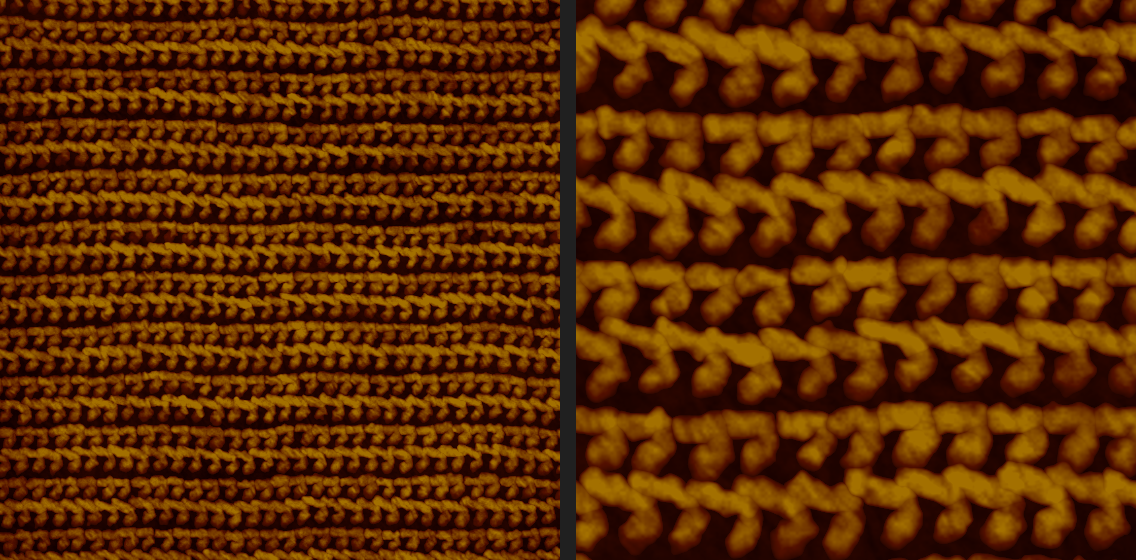
Left: the whole. Right: its middle third, enlarged.
Reproduce this texture procedurally as a Shadertoy shader.

```glsl
// Draws amber wool knitting: ridged rows alternating with rows of small hooked stitches.

#define COLUMNS 32.0
#define ROWS 22.0
#define ROW_PHASE 1.68
#define JITTER 0.16
#define WOBBLE 0.3
#define FIBRE 0.30
#define FUZZ 0.20
#define WEAR 0.45
#define SHADOW vec3(0.07, 0.0, 0.0)
#define WOOL vec3(0.32, 0.06, 0.0)
#define HIGHLIGHT vec3(0.64, 0.44, 0.0)

float hash(vec2 p) {
    return fract(sin(dot(p, vec2(127.1, 311.7))) * 43758.5453);
}

float noise(vec2 p) {
    vec2 i = floor(p), f = fract(p);
    f = f * f * (3.0 - 2.0 * f);
    return mix(mix(hash(i), hash(i + vec2(1, 0)), f.x),
               mix(hash(i + vec2(0, 1)), hash(i + vec2(1, 1)), f.x), f.y);
}

// Rounded height of a strand running from a to b
float strand(vec2 p, vec2 a, vec2 b, float radius) {
    vec2 ab = b - a;
    float t = clamp(dot(p - a, ab) / dot(ab, ab), 0.0, 1.0);
    vec2 d = (p - a - ab * t) / radius;
    return max(0.0, 1.0 - dot(d, d));
}

// Rounded height of a slightly leaning knob
float knob(vec2 p, vec2 radii) {
    p.x -= 0.25 * p.y;
    p /= radii;
    return max(0.0, 1.0 - dot(p, p));
}

// Brightness of one stitch: an arch bending over to the right, with a knob below
float stitch(vec2 p, vec2 id) {
    float ridged = 1.0 - mod(id.y, 2.0);
    float size = 0.92 + 0.2 * hash(id + 3.7);
    float worn = smoothstep(0.74, 0.92, noise(vec2(id.x * 0.3, id.y * 7.3)));
    p += JITTER * (vec2(hash(id), hash(id + 19.3)) - 0.5);

    vec2 start = mix(vec2(-0.48, 0.34), vec2(-0.85, 0.66), ridged);
    vec2 bend = mix(vec2(0.12, 0.36), vec2(0.08, 0.36), ridged);
    float arch = strand(p, start, bend, 0.29 * size);
    float leg = strand(p, bend, vec2(0.2, -0.12), 0.25 * size);
    float bulb = knob(p - vec2(0.0, -0.24), vec2(0.36, 0.40) * size);

    float tone = max(sqrt(arch) * (0.92 + 0.1 * ridged), sqrt(leg) * 0.8);
    tone = max(tone, sqrt(bulb) * (0.95 - WEAR * worn));
    tone *= mix(0.6, 1.0, smoothstep(-0.65, -0.1, p.y));
    return tone * (0.9 + 0.2 * hash(id + 8.1));
}

void mainImage(out vec4 fragColor, in vec2 fragCoord) {
    vec2 uv = fragCoord / iResolution.xy;
    float rowHeight = COLUMNS / ROWS;

    // Stitch grid, loosened by slow waves and woolly outlines
    vec2 grid = vec2(uv.x * COLUMNS, (1.0 - uv.y) * ROWS - ROW_PHASE);
    vec2 fuzzy = uv * COLUMNS;
    grid.y += WOBBLE * (noise(uv * vec2(7.0, 5.0)) - 0.5);
    grid += 0.13 * (vec2(noise(fuzzy * 4.0), noise(fuzzy * 4.0 + 31.0)) - 0.5);

    // Highest of the neighbouring stitches
    float tone = 0.0;
    for (int j = -1; j <= 1; j++) {
        float row = floor(grid.y) + float(j);
        float x = grid.x - hash(vec2(row, 5.0));
        for (int i = -1; i <= 1; i++) {
            float column = floor(x) + float(i);
            vec2 p = vec2(x - column - 0.5, (row + 0.5 - grid.y) * rowHeight);
            tone = max(tone, stitch(p, vec2(column, row)));
        }
    }

    // Slanting fibres and fine fuzz
    float across = fuzzy.x + 0.8 * fuzzy.y + 0.5 * noise(fuzzy * 1.5);
    float fibre = noise(vec2(across * 5.0, (fuzzy.x - fuzzy.y) * 1.6));
    float fuzz = noise(fuzzy * 9.0) * 0.6 + noise(fuzzy * 17.0) * 0.4;
    float light = 0.09 + 0.82 * tone;
    light += (FIBRE * (fibre - 0.5) + FUZZ * (fuzz - 0.5)) * (0.35 + 0.65 * tone);

    // Uneven lighting, dimmer toward the edges
    vec2 centred = uv - vec2(0.53, 0.52);
    light *= 1.06 - 0.35 * dot(centred, centred);
    light += 0.12 * (noise(uv * 6.0 + 4.0) - 0.5);

    light = clamp(light, 0.0, 1.0);
    vec3 color = mix(SHADOW, WOOL, min(light * 2.0, 1.0));
    color = mix(color, HIGHLIGHT, max(light * 2.0 - 1.0, 0.0));
    fragColor = vec4(color, 1.0);
}
```
